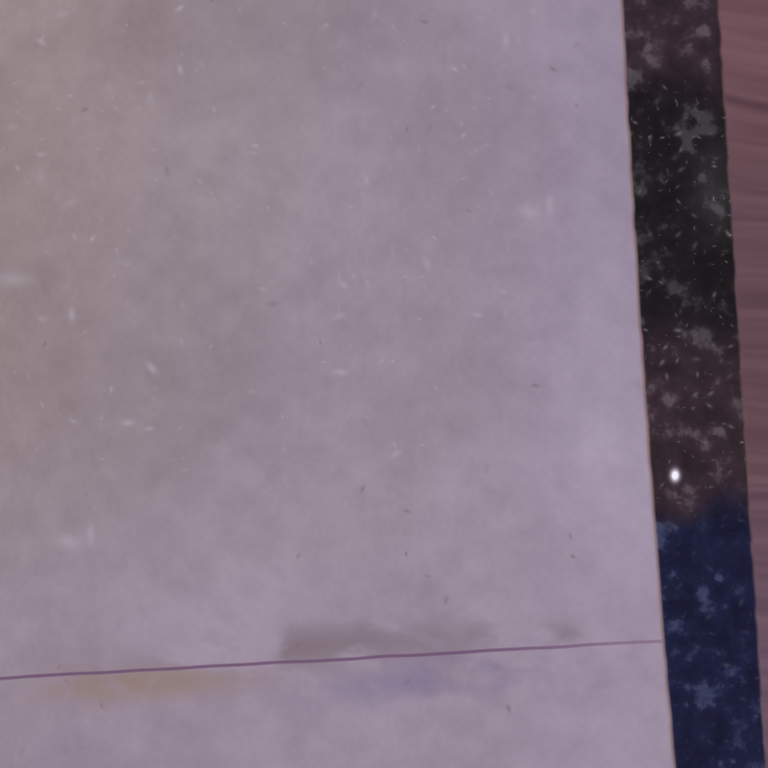
Write a WebGL 2 fragment shader that draws this texture.

```glsl
#version 300 es
precision highp float;
// A mottled stone floor slab with a thin grout joint, bordered on the right
// by a leaning band of dark granite and a strip of wood. Layered value noise
// gives the stains, jittered cells the specks, and soft masks join the parts.
uniform vec2 u_resolution;
out vec4 outColor;

const vec3 SLAB_WARM = vec3(0.575, 0.520, 0.530);
const vec3 SLAB_MID = vec3(0.580, 0.523, 0.575);
const vec3 SLAB_COOL = vec3(0.615, 0.560, 0.650);
const vec3 SLAB_LOW = vec3(0.610, 0.550, 0.625);
const vec3 STAIN = vec3(0.475, 0.415, 0.455);
const vec3 STAIN_BLUE = vec3(0.475, 0.430, 0.550);
const vec3 OCHRE = vec3(0.560, 0.480, 0.450);
const vec3 CHALK = vec3(0.700, 0.650, 0.710);
const vec3 GROUT = vec3(0.420, 0.315, 0.430);
const vec3 GRANITE_PLUM = vec3(0.215, 0.165, 0.195);
const vec3 GRANITE_BLACK = vec3(0.125, 0.110, 0.125);
const vec3 GRANITE_NAVY = vec3(0.120, 0.125, 0.225);
const vec3 FLECK = vec3(0.430, 0.420, 0.430);
const vec3 WOOD = vec3(0.400, 0.300, 0.330);
const vec3 WOOD_DARK = vec3(0.300, 0.215, 0.250);
const vec3 RIM = vec3(0.540, 0.420, 0.400);
const vec2 GLINT = vec2(0.879, 0.381);
const float GROUT_Y = 0.117;
const float GROUT_SLOPE = 0.056;

float hash(vec2 p) {
  return fract(sin(dot(p, vec2(127.1, 311.7))) * 43758.5453);
}

float noise(vec2 p) {
  vec2 i = floor(p), f = fract(p);
  f = f * f * (3.0 - 2.0 * f);
  return mix(mix(hash(i), hash(i + vec2(1, 0)), f.x),
             mix(hash(i + vec2(0, 1)), hash(i + vec2(1, 1)), f.x), f.y);
}

float fbm(vec2 p) {
  float sum = 0.0, amp = 0.5;
  for (int i = 0; i < 5; i++) {
    sum += amp * noise(p);
    p = mat2(1.6, 1.2, -1.2, 1.6) * p + 7.3;
    amp *= 0.5;
  }
  return sum;
}

// Soft elliptical spot, 1 at its centre
float blob(vec2 p, vec2 centre, vec2 radius) {
  vec2 d = (p - centre) / radius;
  return exp(-dot(d, d));
}

// One randomly sized, tilted speck in some of the cells
float specks(vec2 p, float density, float share) {
  vec2 cell = floor(p * density), f = fract(p * density);
  float h = hash(cell + 3.1), a = 6.283 * hash(cell + 9.7);
  vec2 d = f - 0.3 - 0.4 * vec2(hash(cell), hash(cell + 5.3));
  d = mat2(cos(a), sin(a), -sin(a), cos(a)) * d;
  float size = mix(0.07, 0.17, hash(cell + 1.9));
  return step(h, share) * blob(d, vec2(0), size * vec2(1.5, 0.75)) * hash(cell + 6.2);
}

// Two neighbouring chalky scuffs
float scuffs(vec2 p) {
  float s = blob(p + 0.12 * p.yx, vec2(-0.012, -0.006), vec2(0.015, 0.010));
  return s + blob(p, vec2(0.016, 0.006), vec2(0.005, 0.013));
}

vec3 slabColor(vec2 p, float px) {
  float cloud = fbm(p * 5.0), grain = fbm(p * 34.0);
  vec3 c = mix(SLAB_WARM, SLAB_MID, smoothstep(0.05, 0.55, p.x + 0.25 * (1.0 - p.y)));
  c = mix(c, SLAB_COOL, smoothstep(0.45, 0.88, p.x + 0.12 * (cloud - 0.5)) * 0.85);
  c = mix(c, SLAB_LOW, smoothstep(0.50, 0.12, p.y) * 0.75);
  c += 0.09 * (cloud - 0.48) + 0.055 * (grain - 0.48);
  c += 0.012 * (noise(p * vec2(190.0, 150.0)) - 0.5);
  c -= 0.025 * blob(p, vec2(0.25, 0.56), vec2(0.14, 0.18));
  // Chalk marks and fine specks
  c = mix(c, CHALK, 0.45 * (scuffs(p - vec2(0.700, 0.729)) + scuffs(p - vec2(0.102, 0.298))));
  c = mix(c, CHALK, 0.4 * blob(p, vec2(0.018, 0.636), vec2(0.025, 0.010)));
  float worn = smoothstep(0.25, 0.5, p.y) * smoothstep(0.80, 0.55, p.x);
  c = mix(c, CHALK, worn * (0.65 * specks(p, 28.0, 0.22) + 0.5 * specks(p + 0.37, 55.0, 0.16)));
  c = mix(c, STAIN, 0.7 * specks(p + 0.71, 36.0, 0.05));
  // Dirt gathered on both sides of the joint
  float joint = p.y - GROUT_Y - GROUT_SLOPE * p.x - 0.0015 * (noise(p * 22.0) - 0.5);
  float patchy = smoothstep(0.36, 0.66, fbm(p * vec2(15.0, 28.0) + 4.0));
  float above = blob(vec2(p.x, joint), vec2(0.40, 0.018), vec2(0.20, 0.028));
  above += 0.6 * blob(vec2(p.x, joint), vec2(0.72, 0.016), vec2(0.10, 0.014));
  c = mix(c, STAIN, 0.75 * above * patchy);
  c = mix(c, OCHRE, 0.6 * blob(vec2(p.x, joint), vec2(0.17, -0.018), vec2(0.16, 0.022)) * (0.4 + patchy));
  c = mix(c, STAIN_BLUE, 0.65 * patchy * blob(vec2(p.x, joint), vec2(0.60, -0.036), vec2(0.19, 0.026)));
  float fade = mix(0.85, 0.45, smoothstep(0.60, 0.86, p.x));
  return mix(c, GROUT, fade * (1.0 - smoothstep(0.0005, 0.0022 + px, abs(joint))));
}

vec3 graniteColor(vec2 p) {
  float t = 1.0 - p.y + 0.05 * (noise(p * 18.0) - 0.5);
  vec3 c = mix(GRANITE_PLUM, GRANITE_BLACK, smoothstep(0.08, 0.16, t));
  c = mix(c, GRANITE_PLUM, smoothstep(0.40, 0.50, t));
  c = mix(c, GRANITE_NAVY, smoothstep(0.63, 0.69, t));
  float crystal = fbm(p * 48.0);
  c *= 0.70 + 0.62 * crystal;
  c += 0.10 * smoothstep(0.54, 0.75, crystal) * vec3(0.9, 1.0, 1.0);
  float lively = mix(0.35, 1.0, smoothstep(0.10, 0.15, t) * smoothstep(0.68, 0.60, t));
  c = mix(c, FLECK, lively * (0.8 * specks(p, 48.0, 0.5) + 0.6 * specks(p + 0.43, 85.0, 0.4)));
  c += 0.07 * blob(p, vec2(0.93, 0.75), vec2(0.03, 0.06));
  float glint = blob(p, GLINT, vec2(0.006, 0.008));
  return mix(c, vec3(0.95, 0.94, 1.0), min(1.0, 1.3 * glint));
}

vec3 woodColor(vec2 p) {
  float bend = p.y + 0.10 * (p.x - 0.95) + 0.02 * noise(p * vec2(12.0, 9.0));
  float grain = 0.6 * noise(vec2(p.x * 7.0, bend * 75.0)) + 0.4 * noise(vec2(p.x * 12.0, bend * 170.0));
  vec3 c = mix(WOOD_DARK, WOOD * 1.08, 0.35 + 0.65 * grain);
  c += vec3(0.05, 0.03, 0.02) * smoothstep(0.70, 0.95, p.y);
  c += vec3(0.02, 0.03, 0.06) * smoothstep(0.45, 0.10, p.y);
  return mix(c, WOOD_DARK, 0.6 * blob(vec2(bend), vec2(0.885), vec2(0.009)));
}

void main() {
  vec2 p = gl_FragCoord.xy / u_resolution;
  float px = 1.0 / min(u_resolution.x, u_resolution.y);
  float soft = 0.0018 + px, t = 1.0 - p.y;
  // Signed distances to the two leaning borders
  float inner = p.x - (0.810 + 0.050 * t + 0.019 * t * t) - 0.002 * (noise(p * 45.0) - 0.5);
  float outer = p.x - (0.935 + 0.062 * t) - 0.002 * (noise(p * 60.0) - 0.5);
  vec3 c = mix(slabColor(p, px), graniteColor(p), smoothstep(-soft, soft, inner));
  c = mix(c, woodColor(p), smoothstep(-soft, soft, outer));
  // Worn rims along the borders
  c = mix(c, RIM, 0.55 * blob(vec2(inner), vec2(-0.001), vec2(0.0035)));
  c = mix(c, RIM, 0.45 * noise(p * 40.0) * blob(vec2(outer), vec2(0), vec2(0.003)));
  outColor = vec4(clamp(c, 0.0, 1.0), 1.0);
}
```
